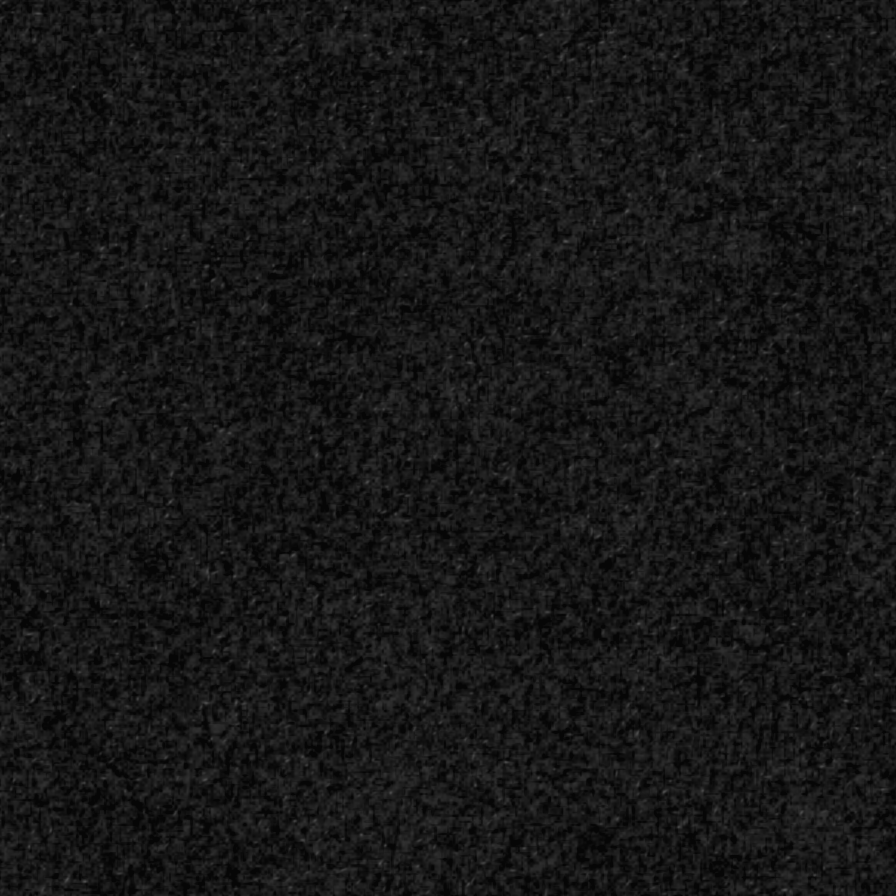
Write a three.js fragment shader that draws this texture.

```glsl
// Worn black fabric: dark woven grain with short threads, pale lint and faint creases.
varying vec2 vUv;

#define BASE_TONE 0.103
#define GRAIN_SCALE 150.0
#define GRAIN_GAIN 0.105
#define FINE_SCALE 300.0
#define FINE_GAIN 0.10
#define THREAD_DEPTH 0.050
#define CLOUD_GAIN 0.022
#define LINT_SCALE 75.0
#define LINT_SHARE 0.26
#define LINT_GAIN 0.16
#define CREASE_DEPTH 0.05

float hash(vec2 p) {
  vec3 q = fract(vec3(p.xyx) * 0.1031);
  q += dot(q, q.yzx + 33.33);
  return fract((q.x + q.y) * q.z);
}

float noise(vec2 p) {
  vec2 cell = floor(p);
  vec2 f = fract(p);
  f = f * f * (3.0 - 2.0 * f);
  return mix(mix(hash(cell), hash(cell + vec2(1.0, 0.0)), f.x),
             mix(hash(cell + vec2(0.0, 1.0)), hash(cell + 1.0), f.x), f.y);
}

vec2 rotate(vec2 p, float angle) {
  float c = cos(angle), s = sin(angle);
  return vec2(c * p.x + s * p.y, c * p.y - s * p.x);
}

// Short dark gaps running along the warp and the weft
float threads(vec2 p) {
  float warp = noise(p * vec2(290.0, 95.0) + 511.0);
  float weft = noise(p * vec2(95.0, 290.0) + 837.0);
  return max(smoothstep(0.55, 0.85, warp), smoothstep(0.57, 0.87, weft));
}

// Small pale flecks, most of them leaning up to the right
float lint(vec2 p) {
  vec2 q = p * LINT_SCALE;
  vec2 home = floor(q);
  float glow = 0.0;
  for (int y = -1; y <= 1; y++) {
    for (int x = -1; x <= 1; x++) {
      vec2 cell = home + vec2(float(x), float(y));
      float pick = hash(cell + 91.0);
      vec2 centre = cell + vec2(hash(cell + 17.0), hash(cell + 53.0));
      vec2 d = rotate(q - centre, mix(-0.1, 1.5, hash(cell + 29.0)));
      d /= vec2(mix(0.13, 0.32, hash(cell + 71.0)), 0.12);
      float present = step(pick, LINT_SHARE);
      float strength = mix(0.25, 1.0, pick / LINT_SHARE);
      glow = max(glow, present * strength * exp(-dot(d, d)));
    }
  }
  return glow;
}

// Ragged arc covering the upper right part of a circle
float crease(vec2 p, vec2 centre, float radius) {
  vec2 d = p - centre;
  float wobble = (noise(p * 45.0 + 7.0) - 0.5) * 0.012;
  float line = 1.0 - smoothstep(0.002, 0.008, abs(length(d) - radius + wobble));
  float span = smoothstep(-0.2, 0.4, dot(normalize(d + 0.00001), vec2(0.6, 0.8)));
  return line * span * smoothstep(0.2, 0.6, noise(p * 70.0 + 41.0));
}

void main() {
  vec2 p = vUv;

  // Soft clumps, crisp grain and broad wear
  float grain = noise(rotate(p, 0.7) * GRAIN_SCALE * vec2(0.85, 1.15) + 300.0) - 0.5;
  float fine = noise(p * FINE_SCALE + 120.0) - 0.5;
  float cloud = noise(p * 9.0 + 5.0) + 0.5 * noise(p * 27.0 + 63.0) - 0.75;
  float tone = BASE_TONE + GRAIN_GAIN * grain + FINE_GAIN * fine + CLOUD_GAIN * cloud;

  // Dark gaps and folds
  tone -= THREAD_DEPTH * threads(p);
  float folds = max(crease(p, vec2(0.13, 0.08), 0.135), crease(p, vec2(0.12, 0.06), 0.055));
  folds = max(folds, crease(p, vec2(0.83, 0.69), 0.085));
  tone -= CREASE_DEPTH * folds;

  // Lint lies on top of the cloth
  tone = max(tone, 0.022) + LINT_GAIN * lint(p);
  gl_FragColor = vec4(vec3(tone), 1.0);
}
```
